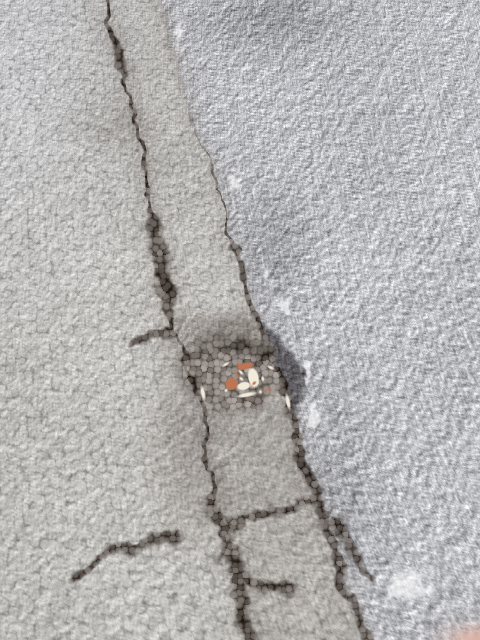
Reproduce this texture procedurally as a WebGL 2 fragment shader.

```glsl
#version 300 es
precision highp float;
// Worn asphalt with two long cracks meeting in a pothole with gravel and litter.
// Cracks are interpolated curves and jittered segments over lit noise and stones.
uniform vec2 u_resolution;
out vec4 fragColor;

float hash(vec2 p) { return fract(sin(dot(p, vec2(127.1, 311.7))) * 43758.5); }

float noise(vec2 p) {
  vec2 i = floor(p), f = fract(p), e = vec2(1, 0);
  f = f * f * (3. - 2. * f);
  return mix(mix(hash(i), hash(i + e), f.x), mix(hash(i + e.yx), hash(i + 1.), f.x), f.y);
}

float fbm(vec2 p) { return .5 * noise(p) + .3 * noise(p * 2.1 + 7.3) + .2 * noise(p * 4.3 + 3.1); }

// Distance to the nearest stone centre, and that stone's tone
vec2 stones(vec2 p) {
  vec2 best = vec2(9, 0);
  for (int k = 0; k < 9; k++) {
    vec2 c = floor(p) + vec2(k % 3 - 1, k / 3 - 1);
    float d = length(c + .15 + .7 * vec2(hash(c), hash(c + 41.)) - p);
    if (d < best.x) best = vec2(d, hash(c + 17.));
  }
  return best;
}

// Horizontal position of a crack from eleven even heights
float crackX(float xs[11], float y) {
  float t = clamp(y, 0., .999) * 10.;
  int k = int(t);
  return mix(xs[k], xs[k + 1], fract(t));
}

float segment(vec2 p, vec2 a, vec2 b) {
  vec2 d = b - a;
  return length(p - a - d * clamp(dot(p - a, d) / dot(d, d), 0., 1.));
}

float fade(float lo, float hi, float x) { return 1. - smoothstep(lo, hi, x); }
float spot(vec2 p, vec4 s) { p = (p - s.xy) / s.zw; return exp(-dot(p, p)); }
float band(float y, float lo, float hi) {
  return smoothstep(lo - .02, lo + .02, y) * fade(hi - .02, hi + .02, y);
}

// Rotated elliptical flake
float flake(vec2 p, vec4 s, float a) {
  p = mat2(cos(a), -sin(a), sin(a), cos(a)) * (p - s.xy);
  float px = 1. / u_resolution.y;
  return fade(-px, px, (length(p / s.zw) - 1.) * min(s.z, s.w));
}

void main() {
  vec2 p = gl_FragCoord.xy / u_resolution.y;
  vec2 ground = p * vec2(1. + .9 * p.y, 1. + .45 * p.y);
  vec2 q = p + .018 * vec2(noise(p * 24.), noise(p * 24. + 50.))
             + .01 * vec2(noise(p * 85.), noise(p * 85. + 9.)) - .014;
  float rough = fbm(p * 38.);
  float leftD = q.x - crackX(float[11](.384, .367, .341, .324, .305, .27, .253, .232, .213, .19, .167), p.y);
  float rightD = q.x - crackX(float[11](.575, .535, .501, .472, .443, .398, .37, .339, .308, .275, .247), p.y);
  float lane = smoothstep(-.006, .006, rightD);
  float between = smoothstep(-.01, .01, leftD) * (1. - lane);

  // Warm old road and cooler resurfaced lane
  vec3 color = mix(vec3(.765, .757, .742), vec3(.79, .79, .8), spot(p, vec4(0, 1, .2, .4)));
  color = mix(color, vec3(.745, .748, .765), lane) + .07 * (fbm(p * 7.) - .5);
  color -= .11 * spot(p, vec4(.42, .97, .12, .05));
  color -= lane * (.1 * spot(p, vec4(.43, .62, .05, .08)) + .1 * spot(p, vec4(.53, .23, .06, .16)));

  // Lit grain and packed aggregate
  vec2 lit = vec2(-.35, .5), rock = stones(ground * 72.);
  float relief = fbm(ground * 120.) - fbm(ground * 120. + lit);
  color += relief * mix(.3, .5, lane);
  color += (noise(ground * 55.) - noise(ground * 55. + lit)) * mix(.06, .13, lane);
  color += (.06 * rock.y - .03 - .14 * smoothstep(.45, .8, rock.x)) * (1. - .5 * lane);

  // Brown dirt beside the cracks and on sunken slabs
  float dirt = .55 * exp(-abs(leftD) * 50.) + .35 * exp(-abs(rightD) * 60.)
    + .5 * spot(q, vec4(.285, .3, .045, .13)) * (1. - between)
    + between * (.4 * band(p.y, .19, .37) + .22 * band(p.y, -.1, .19))
    + .3 * spot(q, vec4(.17, .81, .05, .035));
  color = mix(color, vec3(.55, .525, .505) + relief * .3, min(dirt * (.5 + rough), .85));

  // Pothole floor, sloping upper face and shaded right wall
  vec2 pebble = stones(p * 105.);
  vec3 gravel = vec3(.33, .3, .28) + .28 * pebble.y - .22 * smoothstep(.3, .75, pebble.x);
  float bowl = fade(.75, 1.1, length((q - vec2(.368, .425)) / vec2(.092, .078)));
  color = mix(color, gravel + .07, bowl * (1. - lane) * .85);
  color = mix(color, vec3(.6, .58, .56) + relief * .4, .7 * between * band(q.y, .465, .505));
  color -= .2 * (1. - lane) * spot(q, vec4(.395, .455, .055, .014));
  float wallW = .046 * spot(p, vec4(0, .422, 9, .062));
  float wall = lane * fade(wallW - .012, wallW + .006, rightD) * band(p.y, .345, .51);
  color = mix(color, vec3(.34, .33, .345) + relief * .35, wall * .9);

  // Gravel-filled cracks of varying width
  float leftW = .004 + .009 * (band(p.y, .5, .66) + band(p.y, -.1, .22) + band(p.y, .88, .93));
  float rightW = .002 + .004 * band(p.y, .36, .62) + .007 * band(p.y, -.1, .36);
  float crack = fade(.4, 1.3, abs(leftD) / (leftW * (.4 + 1.2 * rough)));
  crack = max(crack, fade(.4, 1.3, abs(rightD) / rightW) * fade(.55, .95, p.y));
  vec4 branches[7] = vec4[7](vec4(.12, .098, .19, .145), vec4(.19, .145, .275, .165),
    vec4(.345, .175, .43, .205), vec4(.43, .205, .49, .225), vec4(.52, .19, .575, .1),
    vec4(.36, .1, .45, .07), vec4(.21, .465, .27, .482));
  for (int i = 0; i < 7; i++) {
    float d = segment(q, branches[i].xy, branches[i].zw);
    crack = max(crack, fade(.3, 1.4, d / (.011 * (.3 + rough))));
  }
  color = mix(color, gravel - .07, crack * .88);

  // Worn white paint along the lane edge
  vec4 patches[7] = vec4[7](vec4(.362, .716, .028, .03), vec4(.412, .57, .022, .016),
    vec4(.445, .52, .016, .028), vec4(.489, .35, .017, .03), vec4(.638, .085, .062, .036),
    vec4(.28, .95, .018, .04), vec4(.48, .42, .01, .03));
  float paint = 0.;
  for (int i = 0; i < 7; i++) paint += spot(p, patches[i]);
  paint = smoothstep(.55, .85, paint * (.35 + 1.1 * fbm(p * 65.)));
  color = mix(color, vec3(.93, .93, .94) + relief * .15, paint * .85);

  // Litter: two rust and five pale pieces, then scattered chips
  vec4 pieces[7] = vec4[7](vec4(.383, .428, .013, .005), vec4(.362, .4, .01, .009),
    vec4(.396, .41, .008, .015), vec4(.381, .397, .01, .006), vec4(.385, .383, .014, .003),
    vec4(.317, .386, .003, .01), vec4(.45, .372, .003, .011));
  for (int i = 0; i < 20; i++) {
    vec2 h = vec2(hash(vec2(i, 3)), hash(vec2(i, 8)));
    vec4 s = vec4(vec2(.345, .385) + h * vec2(.08, .046), .002 + .003 * h.y, .002);
    if (i < 7) s = pieces[i];
    bool rust = i < 2 || i > 14;
    color = mix(color, rust ? vec3(.74, .46, .33) : vec3(.95, .92, .86), flake(p, s, i < 7 ? .2 : h.x * 6.));
  }

  // Pink glow in the lower right corner
  color = mix(color, vec3(.86, .7, .65), spot(p, vec4(.75, 0, .05, .022)));
  fragColor = vec4(clamp(color, 0., 1.), 1);
}
```
